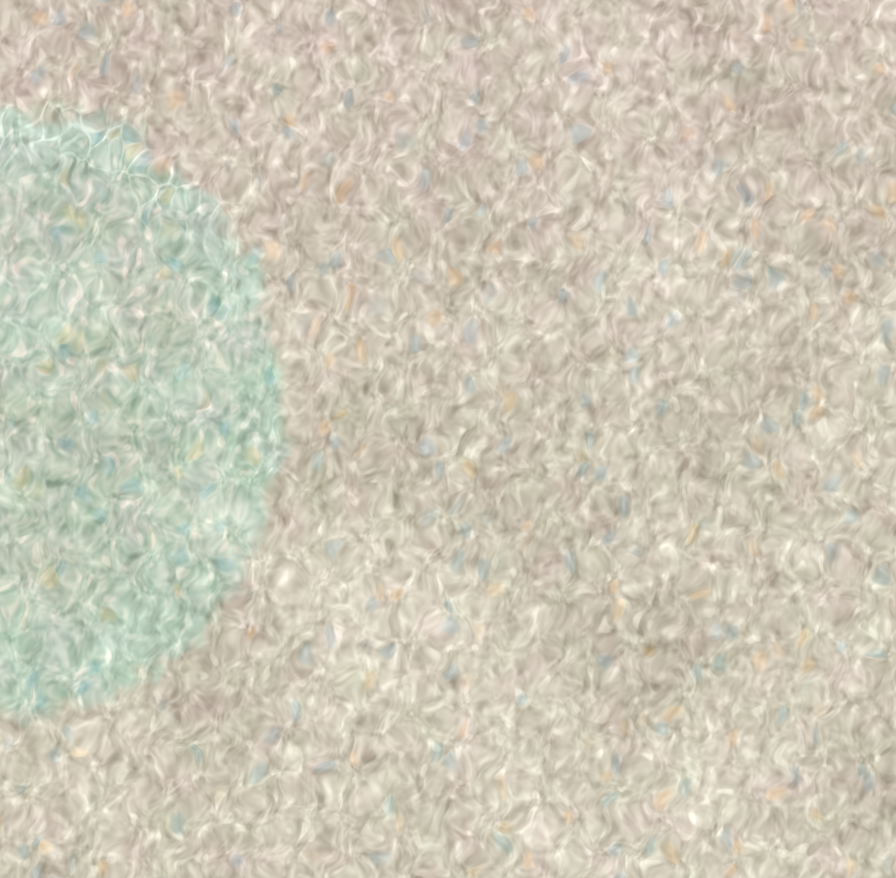
Reproduce this texture procedurally as a WebGL 1 fragment shader.

```glsl
precision highp float;
// Weathered, pale aggregate concrete with a worn green paint disc at the left.
// Layered gradient noise gives the fine grit, Voronoi cells give pebbles and
// pale mortar loops, and broad soft blobs give the stains.

uniform vec2 u_resolution;

const vec3 CONCRETE = vec3(0.812, 0.782, 0.712);
const vec3 GREEN_SHIFT = vec3(-0.058, 0.028, 0.026);
const vec3 PINK_SHIFT = vec3(0.008, -0.010, 0.006);
const vec3 BLUE_SHIFT = vec3(-0.075, -0.028, 0.004);
const vec3 ORANGE_SHIFT = vec3(0.045, 0.000, -0.045);
const vec3 LIGHT_WEIGHT = vec3(0.97, 1.0, 1.02);

const vec2 DISC_CENTER = vec2(0.025, 0.520);
const vec2 DISC_RADIUS = vec2(0.290, 0.335);
const float RIM_SOFTNESS = 0.045;

const float GRIT_SCALE = 78.0;
const float PEBBLE_SCALE = 44.0;
const float STAIN_AMOUNT = 0.014;
const float CLUMP_AMOUNT = 0.020;
const float GRIT_AMOUNT = 0.034;
const float DUST_AMOUNT = 0.017;
const float CHIP_AMOUNT = 0.085;
const float PIT_AMOUNT = 0.060;

vec2 hash2(vec2 p) {
  vec3 q = fract(p.xyx * vec3(0.1031, 0.1030, 0.0973));
  q += dot(q, q.yzx + 33.33);
  return fract((q.xx + q.yz) * q.zy);
}

float cornerSlope(vec2 cell, vec2 offset) {
  return dot(hash2(cell) * 2.0 - 1.0, offset);
}

// Gradient noise scaled to a standard deviation near one.
float noise(vec2 p) {
  vec2 i = floor(p), f = fract(p);
  vec2 w = f * f * f * (f * (f * 6.0 - 15.0) + 10.0);
  vec2 e = vec2(1.0, 0.0);
  float low = mix(cornerSlope(i, f), cornerSlope(i + e, f - e), w.x);
  float high = mix(cornerSlope(i + e.yx, f - e.yx), cornerSlope(i + 1.0, f - 1.0), w.x);
  return 6.0 * mix(low, high, w.y);
}

vec2 turn(vec2 p, float angle) {
  float c = cos(angle), s = sin(angle);
  return vec2(c * p.x - s * p.y, s * p.x + c * p.y);
}

// Nearest distance, gap to the second nearest, and two random cell values.
vec4 pebbles(vec2 p) {
  vec2 i = floor(p), f = fract(p), id = vec2(0.0);
  float near = 8.0, next = 8.0;
  for (int y = -1; y <= 1; y++) {
    for (int x = -1; x <= 1; x++) {
      vec2 o = vec2(float(x), float(y));
      float d = length(o + hash2(i + o) - f);
      if (d < near) {
        next = near;
        near = d;
        id = hash2(i + o + 71.0);
      } else {
        next = min(next, d);
      }
    }
  }
  return vec4(near, next - near, id);
}

float blob(vec2 p, vec2 center, vec2 radius, float angle) {
  vec2 q = turn(p - center, angle) / radius;
  return exp(-dot(q, q));
}

void main() {
  vec2 p = gl_FragCoord.xy / u_resolution.x;
  vec2 warp = vec2(noise(p * 31.0), noise(p * 31.0 + 19.0)) * 0.0025;
  vec2 g = turn(p + warp, 0.22) * vec2(1.15, 0.85);

  // Broad stains and lighter worn areas
  float broad = noise(p * 5.0 + 3.0) + 0.7 * noise(turn(p, 0.6) * 12.0);
  float tone = STAIN_AMOUNT * broad;
  tone -= 0.050 * blob(p, vec2(0.64, 0.32), vec2(0.24, 0.07), 0.55);
  tone -= 0.045 * blob(p, vec2(0.21, 0.16), vec2(0.06, 0.14), 0.0);
  tone -= 0.060 * blob(p, vec2(0.77, 0.965), vec2(0.05, 0.03), 0.0);
  tone += 0.035 * blob(p, vec2(0.55, 0.12), vec2(0.30, 0.14), 0.25);
  tone -= 0.015 * smoothstep(0.65, 0.95, p.y);

  // Clumps, grit and dust, each turned to hide the lattice
  float grit = noise(g * GRIT_SCALE);
  float chip = noise(turn(g, 1.1) * GRIT_SCALE * 0.95 + 41.0);
  float pit = noise(turn(g, 2.3) * GRIT_SCALE * 0.85 + 87.0);
  tone += CLUMP_AMOUNT * noise(turn(g, 0.7) * 36.0 + 7.0);
  tone += GRIT_AMOUNT * grit;
  tone += DUST_AMOUNT * noise(turn(g, 1.7) * 165.0 + 13.0);
  tone += CHIP_AMOUNT * smoothstep(0.8, 2.2, chip);
  tone -= PIT_AMOUNT * smoothstep(1.0, 2.4, pit);

  // Painted disc with a ragged rim and worn patches
  float reach = length((p - DISC_CENTER) / DISC_RADIUS);
  reach += 0.016 * noise(p * 17.0) + 0.012 * noise(p * 48.0);
  float paint = 1.0 - smoothstep(1.0 - RIM_SOFTNESS, 1.0 + RIM_SOFTNESS, reach);
  float wear = 0.88 + 0.10 * noise(p * 9.0 + 5.0) - 0.12 * grit;
  wear += 0.25 * smoothstep(0.55, 0.95, reach);
  wear -= 0.55 * smoothstep(0.9, 2.2, chip);
  paint *= clamp(wear, 0.2, 1.25);

  // Pebbles with flat faces, and pale loops of mortar strongest at the upper rim
  vec4 stone = pebbles(g * PEBBLE_SCALE);
  float face = 1.0 - smoothstep(0.22, 0.52, stone.x);
  float loops = 1.0 - smoothstep(0.03, 0.22, stone.y);
  float rim = exp(-pow((reach - 0.93) / 0.10, 2.0)) * smoothstep(0.58, 0.82, p.y);
  float patchy = smoothstep(0.2, 1.8, noise(p * 15.0 + 29.0));
  tone = mix(tone, tone * 0.5 + 0.10 * (stone.z - 0.5), face * 0.5);
  tone += loops * (0.035 * patchy + 0.085 * rim);

  // Colour
  vec3 color = CONCRETE + tone * LIGHT_WEIGHT;
  color += GREEN_SHIFT * paint;
  color += PINK_SHIFT * (smoothstep(0.45, 0.95, p.y) + 0.35 * noise(p * 24.0));
  color += BLUE_SHIFT * face * smoothstep(0.89, 0.95, stone.w);
  color += ORANGE_SHIFT * face * (1.0 - smoothstep(0.03, 0.07, stone.w));
  gl_FragColor = vec4(clamp(color, 0.0, 1.0), 1.0);
}
```
